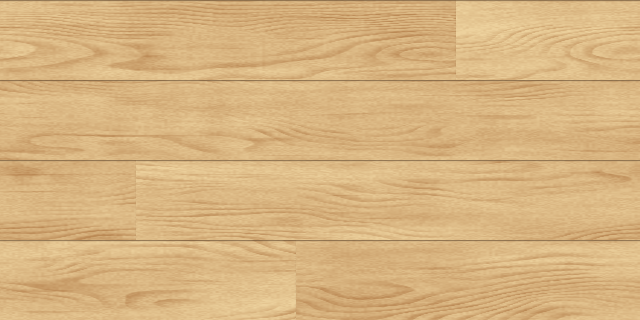
Give the GLSL for this texture, as a Shadertoy shader.

```glsl
// Pale wooden floor: four rows of long planks with staggered butt joints and flowing grain.

float hash(vec2 p) {
    vec3 q = fract(p.xyx * vec3(0.1031, 0.1030, 0.0973));
    q += dot(q, q.yzx + 33.33);
    return fract((q.x + q.y) * q.z);
}

float noise(vec2 p) {
    vec2 cell = floor(p), f = fract(p);
    f = f * f * (3.0 - 2.0 * f);
    return mix(mix(hash(cell), hash(cell + vec2(1, 0)), f.x),
               mix(hash(cell + vec2(0, 1)), hash(cell + vec2(1, 1)), f.x), f.y);
}

float fbm(vec2 p) {
    float sum = 0.0, amp = 0.5;
    for (int i = 0; i < 4; i++) {
        sum += amp * noise(p);
        p = p * 2.03 + 17.3;
        amp *= 0.5;
    }
    return sum / 0.9375;
}

// Lightness of the wood; p is in canvas heights, along and across the plank
float woodTone(vec2 p, float seed) {
    vec2 q = p + vec2(seed * 13.7, seed * 5.3);
    q.y += 0.012 * (noise(q * vec2(3.0, 4.0)) - 0.5);

    // Growth rings: thin contours of a stretched field, bending into long arches
    float field = q.y * 48.0 + 10.0 * noise(q * vec2(1.4, 7.0)) + 1.8 * noise(q * vec2(5.0, 28.0));
    float ring = fract(field);
    ring = smoothstep(0.35, 0.85, ring) * smoothstep(1.0, 0.9, ring);
    float ringMask = smoothstep(0.42, 0.66, fbm(q * vec2(2.2, 14.0) + 40.0));
    ringMask *= 0.5 + noise(q * vec2(9.0, 50.0) + 5.0);

    float tone = 0.73;
    tone += 0.88 * (fbm(q * vec2(1.6, 15.0) + 9.0) - 0.5);     // broad streaks
    tone += 0.26 * (noise(q * vec2(6.0, 120.0)) - 0.5);        // fibres
    tone += 0.42 * (noise(q * vec2(110.0, 330.0)) - 0.5);      // pores
    tone += 0.16 * (noise(q * vec2(13.0, 4.0) + 70.0) - 0.5);  // cross figure
    tone -= (0.05 + 0.55 * ringMask) * ring;

    // Sparse dark mineral streaks
    float streak = noise(q * vec2(4.0, 95.0) + 23.0);
    return tone - 0.4 * smoothstep(0.82, 0.97, streak);
}

void mainImage(out vec4 fragColor, in vec2 fragCoord) {
    vec2 uv = fragCoord / iResolution.xy;
    float pixel = 1.0 / iResolution.y;

    // Rows count from the top; each plank runs one canvas width from its joint
    float depth = (1.0 - uv.y) * 4.0;
    float row = floor(depth);
    float joint = row == 1.0 ? 0.0 : fract(0.712 + 0.25 * row);
    float along = fract(uv.x - joint);
    float across = fract(depth) * 0.25;

    float tone = woodTone(vec2(along * 2.0, across), row + 1.0);
    float slope = row > 2.5 ? -0.36 : 0.34;
    tone += row == 1.0 ? -0.08 : slope * (0.5 - along);
    vec3 color = mix(vec3(0.79, 0.62, 0.415), vec3(0.90, 0.78, 0.575), clamp(tone, -0.5, 1.25));

    // Faint butt joint between plank ends
    float endGap = min(along, 1.0 - along) * 2.0;
    float butt = row == 1.0 ? 0.0 : clamp((0.001 - endGap) / pixel + 0.5, 0.0, 1.0);
    color *= 1.0 - 0.03 * butt;

    // Dark seam along the upper edge of every row
    float seam = clamp((0.0036 - across) / pixel + 0.5, 0.0, 1.0);
    color = mix(color, vec3(0.38, 0.28, 0.18), 0.58 * seam);

    fragColor = vec4(color, 1.0);
}
```
